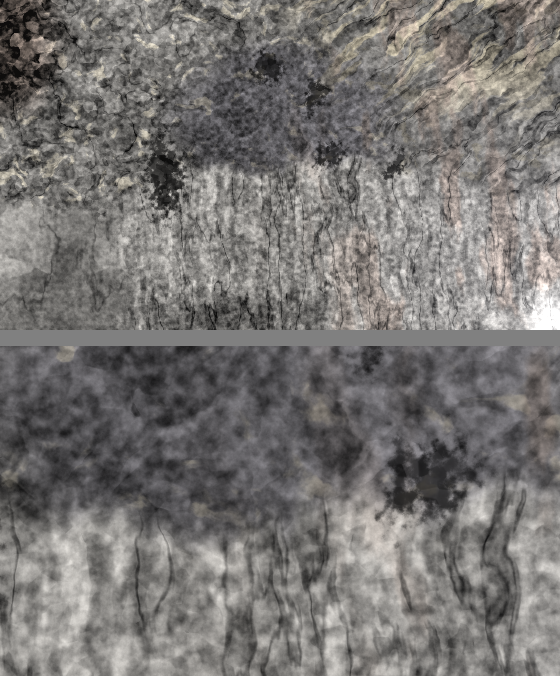
Top: the whole. Bottom: its middle third, enlarged.
Give the GLSL for this texture, as a Shadertoy shader.

```glsl
float hash(vec2 p) {
    vec3 q = fract(p.xyx * vec3(.1031, .1030, .0973));
    q += dot(q, q.yzx + 33.33);
    return fract((q.x + q.y) * q.z);
}

float noise(vec2 p) {
    vec2 i = floor(p), f = fract(p);
    f = f * f * (3. - 2. * f);
    return mix(mix(hash(i), hash(i + vec2(1, 0)), f.x),
               mix(hash(i + vec2(0, 1)), hash(i + 1.), f.x), f.y);
}

float fbm(vec2 p) {
    float sum = 0., amp = .53;
    for (int i = 0; i < 5; i++) {
        sum += amp * noise(p);
        p = mat2(1.6, 1.2, -1.2, 1.6) * p + 17.3;
        amp *= .5;
    }
    return sum;
}

// Stone facets: soft Voronoi cells, each with its own tone and tilt
float facets(vec2 p) {
    vec2 cell = floor(p);
    float sum = 0., total = 0.;
    for (int y = -1; y <= 1; y++)
    for (int x = -1; x <= 1; x++) {
        vec2 id = cell + vec2(x, y);
        vec2 seed = vec2(hash(id + 31.), hash(id + 67.));
        vec2 d = p - id - seed;
        float weight = exp(-22. * dot(d, d));
        float tone = hash(id + 113.) + .5 * dot(d, seed.yx - .5);
        sum += weight * tone;
        total += weight;
    }
    return sum / max(total, 1e-9);
}

// Thin wandering cracks, 1 on the crack
float cracks(vec2 p, float width) {
    return 1. - smoothstep(0., width, abs(fbm(p) - .5));
}

void mainImage(out vec4 fragColor, in vec2 fragCoord) {
    vec2 p = fragCoord / iResolution.y;
    vec2 warp = vec2(fbm(p * 11.), fbm(p * 11. + 40.)) - .5;
    vec2 w = p + .07 * warp;
    float broad = fbm(p * 4. + 9.) - .5;
    float grain = fbm(p * 95.) - .5;

    // Regions of the rock face
    float brink = mix(.37, .49, smoothstep(.3, .55, p.x)) - .08 * smoothstep(1.2, 1.6, p.x);
    brink += .16 * (fbm(vec2(p.x * 13., p.y * 3.)) - .5);
    float lower = smoothstep(-.025, .025, brink - p.y);
    float layered = smoothstep(.95, 1.2, p.x + .5 * (p.y - .7) + .3 * broad);
    float dome = 1. - smoothstep(.65, 1.15, length((w - vec2(.87, .66)) / vec2(.36, .23)) + .5 * broad);
    float slab = (1. - smoothstep(.3, .48, p.x + .5 * broad)) * lower;

    // Broken rubble
    float coarse = facets(w * vec2(13, 16));
    float medium = facets(w * vec2(30, 38) + 5.);
    float fine = facets((p + .02 * warp) * vec2(68, 80));
    float rubble = .40 + .17 * (coarse - .5) + .20 * (medium - .5) + .16 * (fine - .5);
    rubble += .4 * grain + .25 * broad;
    rubble -= .16 * cracks(w * 9., .035);
    float chips = smoothstep(.62, .76, fbm(w * vec2(26, 32) + 3.));
    rubble += .22 * chips;

    // Tilted layers with pale ledges
    vec2 q = vec2(dot(w, vec2(.77, .64)), dot(w, vec2(-.64, .77)));
    float beds = facets(q * vec2(8, 29));
    float splinters = facets(q * vec2(22, 62) + 8.);
    float ledge = smoothstep(.54, .66, fbm(q * vec2(6, 30) + 21.)) * smoothstep(.45, .85, p.y);
    float strata = .41 + .17 * (beds - .5) + .19 * (splinters - .5) + .4 * grain + .3 * broad;
    strata += .22 * ledge - .18 * cracks(q * vec2(5, 21), .045);

    // Hanging curtain with vertical streaks
    vec2 c = p + vec2(.035, .06) * warp + vec2(.06 * p.y, 0);
    float streaks = fbm(c * vec2(52, 8)) - .5;
    float flakes = facets(c * vec2(46, 17)) - .5;
    float curtain = .55 + .38 * streaks + .17 * flakes + .5 * grain + .1 * (fine - .5);
    curtain -= .20 * cracks(c * vec2(19, 4.5) + 6., .04);
    curtain -= .17 * smoothstep(.17, .05, p.y + .2 * broad) * smoothstep(.35, .12, abs(p.x - .72));
    float plain = .51 + .14 * (coarse - .5) + .3 * grain + .5 * broad + .1 * streaks
                - .13 * cracks(c * vec2(9, 4), .03);
    plain -= .1 * smoothstep(.25, .02, p.y);

    // Assemble the tones
    float upper = mix(rubble, strata, layered);
    float shade = .33 + .11 * (medium - .5) + .1 * (splinters - .5) + .4 * grain + .2 * broad + .12 * chips;
    upper = mix(upper, shade, dome * .9);
    float tone = mix(upper, mix(curtain, plain, slab), lower);

    // Dark hollows: centre and size
    vec4 hollows[5] = vec4[5](vec4(.80, .79, .05, .05), vec4(.99, .54, .045, .05),
        vec4(1.2, .50, .025, .03), vec4(.49, .46, .05, .12), vec4(.95, .71, .03, .06));
    for (int i = 0; i < 5; i++) {
        float d = length((p + .09 * warp - hollows[i].xy) / hollows[i].zw);
        tone = mix(tone, .12 + .3 * (fine - .5) * .5, .8 * smoothstep(1.15, .45, d + 1.6 * grain));
    }
    float corner = smoothstep(.3, .05, length((p - vec2(0, .95)) * vec2(1, .8)) + .3 * broad);
    tone -= .2 * corner * (1.2 - medium);

    // Mineral tints and the lamp at the lower right
    vec3 tint = mix(vec3(1.015, 1., .975), vec3(1., .985, 1.02), dome * (1. - lower));
    tint = mix(tint, vec3(1.05, 1., .88), max(ledge * layered, .6 * chips) * (1. - lower));
    float rust = smoothstep(.55, .7, fbm(c * vec2(15, 5) + 70.)) * smoothstep(.7, 1.3, p.x);
    tint = mix(tint, vec3(1.09, .98, .91), max(.7 * rust, corner));
    vec3 color = max(tone, .05) * tint;
    color += vec3(.09, .09, .10) * smoothstep(.9, .1, length(p - vec2(1.7, .2)));
    color += .5 * smoothstep(.16, .0, length(p - vec2(1.69, .02)));
    fragColor = vec4(clamp(color, 0., 1.), 1.);
}
```
